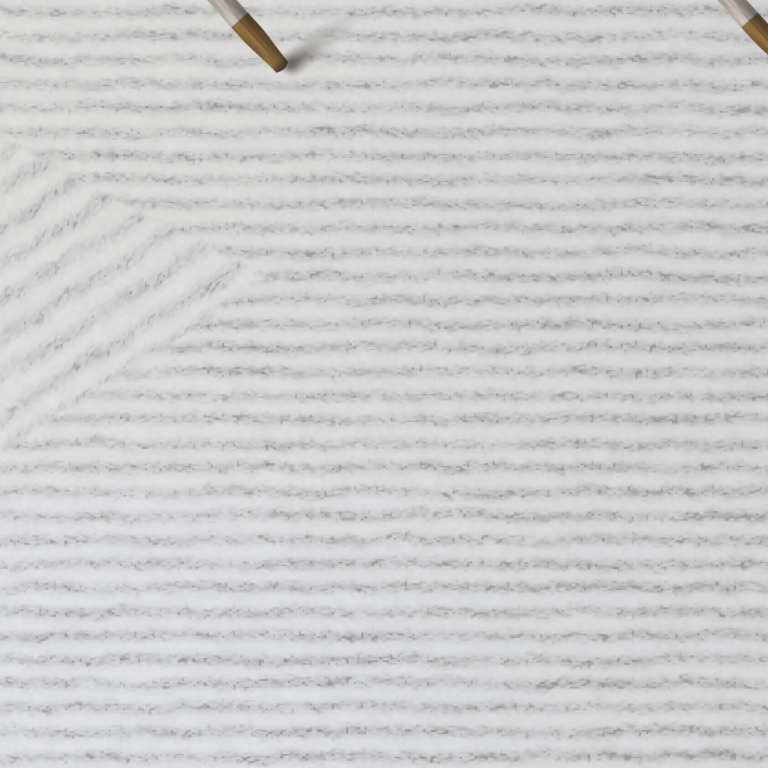
Give the GLSL for this texture, as a Shadertoy shader.

```glsl
// Pale raked sand: 32 ragged grooves, a wedge of slanted grooves at the left, two brush tips at the top.
const float ROWS = 32.0;            // level grooves over the height
const float SLANT = 0.63;           // slope of the slanted grooves
const float SLANT_STEP = 0.0485;    // their vertical spacing
const float SLANT_START = 0.436;
const float GROOVE_WIDTH = 0.17;    // in row heights
const float WANDER = 0.36;
const vec3 SAND_WARM = vec3(0.862, 0.860, 0.854);
const vec3 SAND_COOL = vec3(0.872, 0.878, 0.892);
const vec3 SAND_SHADE = vec3(0.825, 0.828, 0.830);
const vec3 GROOVE = vec3(0.62, 0.62, 0.62);
const vec3 HANDLE = vec3(0.66, 0.63, 0.61);
const vec3 FERRULE = vec3(0.47, 0.36, 0.22);
const vec3 DARK = vec3(0.20, 0.17, 0.15);
const vec2 BRUSH_JOINT = vec2(0.312, 0.974);
const vec2 BRUSH_DIR = vec2(0.67, -0.742);
const float BRUSH_RADIUS = 0.0145;
const float BRUSH_LENGTH = 0.086;
const float BRUSH_GAP = 0.664;

float hash(vec2 p) {
    return fract(sin(dot(p, vec2(127.1, 311.7))) * 43758.5453);
}

float noise(vec2 p) {
    vec2 i = floor(p), f = fract(p);
    f = f * f * (3.0 - 2.0 * f);
    return mix(mix(hash(i), hash(i + vec2(1, 0)), f.x),
               mix(hash(i + vec2(0, 1)), hash(i + vec2(1, 1)), f.x), f.y);
}

// Darkness of the grooves; along is in canvas units, across in rows
float grooves(float along, float across) {
    float row = floor(across);
    float bend = noise(vec2(along * 17.0, row * 5.3)) * 0.6
               + noise(vec2(along * 55.0, row * 9.1 + 40.0)) * 0.4 - 0.5;
    float d = fract(across) - 0.5 - bend * WANDER;
    float band = exp(-0.5 * d * d / (GROOVE_WIDTH * GROOVE_WIDTH));
    float wear = 0.65 + 0.6 * noise(vec2(along * 14.0, row * 3.7 + 11.0));

    // Torn strands and dark flecks
    float n = noise(vec2(along * 75.0, across * 5.5));
    float strand = pow(1.0 - abs(2.0 * n - 1.0), 2.0);
    float crumbs = noise(vec2(along * 150.0 + 31.0, across * 8.0));
    float fleck = smoothstep(0.66, 0.95, noise(vec2(along * 210.0, across * 9.0 + 70.0)));
    return band * wear * (0.16 + 0.30 * strand * crumbs + 0.24 * crumbs + 0.50 * fleck);
}

float segmentDistance(vec2 p, vec2 a, vec2 b) {
    vec2 ab = b - a;
    return length(p - a - ab * clamp(dot(p - a, ab) / dot(ab, ab), 0.0, 1.0));
}

void drawBrush(inout vec3 color, vec2 p, float pixel) {
    // Cast shadow, densest beside the tip
    vec2 tip = BRUSH_DIR * BRUSH_LENGTH;
    float shadow = segmentDistance(p, tip + vec2(0.012, 0.008), tip + vec2(0.075, 0.055));
    float fade = exp(-length(p - tip) * 26.0);
    color = mix(color, DARK, 0.9 * fade * smoothstep(0.022, 0.0, shadow));

    // Round stick: handle, ferrule and dark end
    float along = dot(p, BRUSH_DIR);
    float side = dot(p, vec2(-BRUSH_DIR.y, BRUSH_DIR.x));
    float radius = BRUSH_RADIUS * mix(1.0, 0.72, smoothstep(0.02, BRUSH_LENGTH, along));
    float edge = max(abs(side) - radius, along - BRUSH_LENGTH + side * side * 30.0);
    float light = 1.08 - 0.4 * smoothstep(-0.2, 1.0, side / radius);
    vec3 body = mix(HANDLE, FERRULE, smoothstep(-pixel, pixel, along));
    body *= light * (0.85 + 0.3 * noise(vec2(along * 25.0, side * 330.0)));
    body = mix(body, DARK, 0.75 * smoothstep(BRUSH_LENGTH - 0.016, BRUSH_LENGTH, along));
    color = mix(color, body, smoothstep(pixel, -pixel, edge));
}

void mainImage(out vec4 fragColor, in vec2 fragCoord) {
    vec2 uv = fragCoord / iResolution.xy;
    float pixel = 1.0 / iResolution.y;

    // Sand tone with broad light and fine grain
    vec3 color = mix(SAND_COOL, SAND_WARM, smoothstep(0.1, 0.8, uv.y));
    color = mix(color, SAND_SHADE, 0.75 * smoothstep(0.1, 1.1, uv.x));
    color += 0.022 * (noise(uv * 190.0) - 0.5) + 0.018 * (noise(uv * 45.0) - 0.5);

    // Level grooves, replaced by slanted ones inside the wedge
    float level = grooves(uv.x, uv.y * ROWS);
    float slanted = grooves(uv.x * 1.18, (uv.y - SLANT * uv.x - SLANT_START) / SLANT_STEP);
    float ragged = 0.012 * (noise(uv * 60.0) - 0.5);
    float above = uv.y - 0.414 - 0.64 * uv.x + ragged;
    float below = 0.824 - 0.53 * uv.x - uv.y + ragged;
    float wedge = smoothstep(-0.008, 0.008, min(above, below));
    float depth = mix(level, slanted * 0.85, wedge);
    depth *= 0.82 + 0.3 * uv.x;
    color = mix(color, GROOVE, clamp(depth * 1.25, 0.0, 1.0));

    for (int i = 0; i < 2; i++) {
        drawBrush(color, uv - BRUSH_JOINT - vec2(BRUSH_GAP * float(i), 0.0), pixel);
    }
    fragColor = vec4(color, 1.0);
}
```
